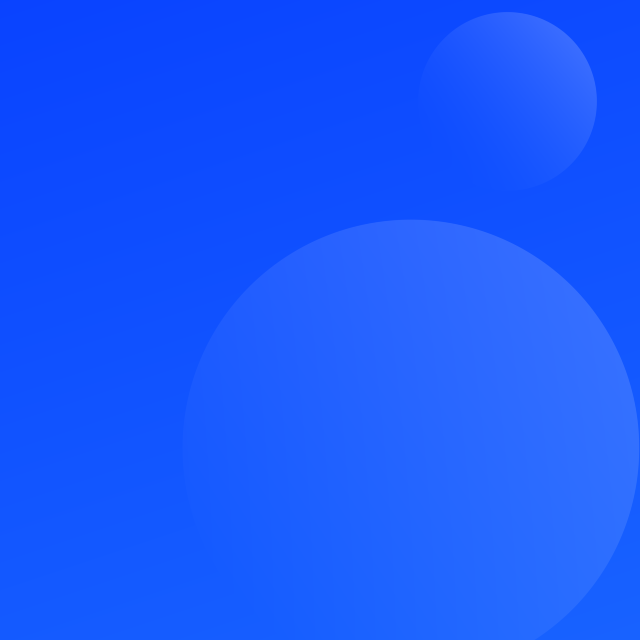
A three.js fragment shader for this background:

```glsl
// Blue diagonal gradient with two translucent discs, each lit from the upper right.

#define DEEP_BLUE vec3(0.037, 0.262, 1.0)
#define BRIGHT_BLUE vec3(0.094, 0.385, 1.0)
#define GRADIENT_AXIS vec2(0.25, -0.75)
#define LARGE_CENTER vec2(0.642, 0.300)
#define LARGE_RADIUS 0.3568
#define SMALL_CENTER vec2(0.793, 0.8415)
#define SMALL_RADIUS 0.1396
#define EDGE_SOFTNESS 0.001

varying vec2 vUv;

// Opacity of a white disc that fades from upper right to lower left.
float discOpacity(vec2 point, vec2 center, float radius, float peak, float falloff) {
  vec2 offset = point - center;
  float coverage = 1.0 - smoothstep(-EDGE_SOFTNESS, EDGE_SOFTNESS, length(offset) - radius);
  float along = dot(offset / radius, vec2(0.70711));
  float light = clamp(0.5 + 0.5 * along, 0.0, 1.0);
  return coverage * peak * pow(light, falloff);
}

void main() {
  // Background: dark at the upper left, brighter at the lower right
  float depth = dot(vUv - vec2(0.0, 1.0), GRADIENT_AXIS);
  vec3 color = mix(DEEP_BLUE, BRIGHT_BLUE, depth);

  // Translucent discs
  float largeDisc = discOpacity(vUv, LARGE_CENTER, LARGE_RADIUS, 0.15, 1.0);
  float smallDisc = discOpacity(vUv, SMALL_CENTER, SMALL_RADIUS, 0.185, 1.6);
  color = mix(color, vec3(1.0), largeDisc);
  color = mix(color, vec3(1.0), smallDisc);

  gl_FragColor = vec4(color, 1.0);
}
```
